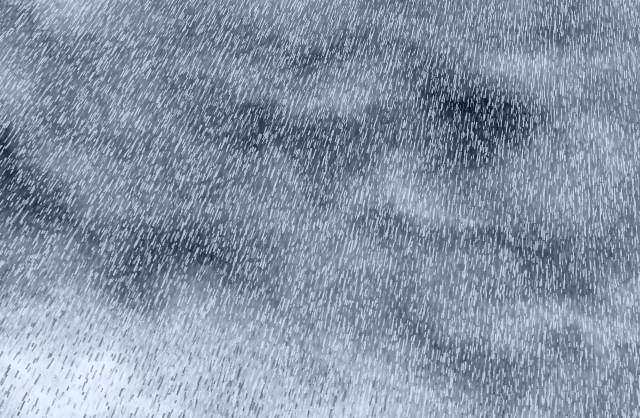
This texture is drawn by a WebGL 2 fragment shader. Its source:

```glsl
#version 300 es
precision highp float;

uniform vec2 u_resolution;
out vec4 fragColor;

vec2 hash2(vec2 cell) {
  vec3 h = fract(cell.xyx * vec3(0.1031, 0.1030, 0.0973));
  h += dot(h, h.yzx + 33.33);
  return fract((h.xx + h.yz) * h.zy);
}

float cornerSlope(vec2 corner, vec2 offset) {
  float angle = 6.2832 * hash2(corner).x;
  return dot(vec2(cos(angle), sin(angle)), offset);
}

float gradientNoise(vec2 p) {
  vec2 i = floor(p), f = p - i;
  vec2 s = f * f * f * (f * (f * 6.0 - 15.0) + 10.0);
  vec2 e = vec2(1.0, 0.0);
  float low = mix(cornerSlope(i, f), cornerSlope(i + e, f - e), s.x);
  float high = mix(cornerSlope(i + e.yx, f - e.yx), cornerSlope(i + e.xx, f - e.xx), s.x);
  return mix(low, high, s.y);
}

float fbm(vec2 p, int octaves) {
  float sum = 0.0, gain = 1.0;
  for (int i = 0; i < octaves; i++) {
    sum += gain * gradientNoise(p);
    p = mat2(1.6, 1.2, -1.2, 1.6) * p + 17.3;
    gain *= 0.5;
  }
  return sum;
}

vec2 rotate(vec2 p, float angle) {
  float c = cos(angle), s = sin(angle);
  return vec2(c * p.x + s * p.y, c * p.y - s * p.x);
}

float softSpot(vec2 p, vec2 centre, vec2 size, float tilt) {
  vec2 d = rotate(p - centre, tilt) / size;
  return exp(-dot(d, d));
}

// Brightness of the pale haze rising from the lower left
float hazeGlow(vec2 p) {
  float edge = 0.43 - 0.19 * p.x;
  float fade = mix(1.0, 0.48, clamp(p.x / 1.5, 0.0, 1.0));
  return fade * (1.0 - smoothstep(edge - 0.33, edge + 0.06, p.y));
}

float cloudTone(vec2 p) {
  vec2 drift = vec2(fbm(p * 4.0 + 3.1, 4), fbm(p * 4.0 + 41.7, 4));
  vec2 q = p + 0.10 * drift;
  float tone = 0.47 + 0.25 * fbm(rotate(q, -0.3) * vec2(2.6, 6.0) + 8.0, 5);

  // Heavy dark banks
  tone -= 0.31 * softSpot(q, vec2(1.13, 0.71), vec2(0.17, 0.10), -0.35);
  tone -= 0.21 * softSpot(q, vec2(0.58, 0.72), vec2(0.34, 0.10), -0.35);
  tone -= 0.26 * softSpot(q, vec2(0.06, 0.57), vec2(0.22, 0.05), -0.60);
  tone -= 0.17 * softSpot(q, vec2(1.32, 0.43), vec2(0.38, 0.06), -0.05);
  tone -= 0.15 * softSpot(q, vec2(0.53, 0.36), vec2(0.26, 0.08), -0.40);

  // Thin lit gaps
  tone += 0.14 * softSpot(q, vec2(0.97, 0.53), vec2(0.24, 0.08), -0.10);
  tone += 0.15 * softSpot(q, vec2(1.48, 0.60), vec2(0.18, 0.12), 0.30);
  tone += 0.10 * softSpot(q, vec2(0.15, 0.95), vec2(0.40, 0.16), -0.30);
  return tone + 0.40 * hazeGlow(p + 0.05 * drift);
}

// One jittered drop per cell: x runs across the fall, y along it
float rainLayer(vec2 fall, vec2 density, float halfWidth, float seed, float pixel) {
  vec2 grid = fall * density + seed * 7.31;
  grid.y += 9.0 * hash2(vec2(floor(grid.x), seed)).x;
  vec2 cell = floor(grid);
  vec2 shape = hash2(cell + seed * 19.0);
  vec2 look = hash2(cell + seed * 19.0 + 71.0);
  vec2 d = grid - cell - vec2(mix(0.25, 0.75, shape.x), 0.5);
  d.x += 0.35 * (look.x - 0.5) * d.y;
  d.y = max(abs(d.y) - mix(0.08, 0.42, shape.y), 0.0);
  float cover = clamp((halfWidth - length(d / density)) / pixel + 0.5, 0.0, 1.0);
  return cover * smoothstep(0.25, 1.0, look.y);
}

float rain(vec2 fall, int layers, float seed, float pixel) {
  float clear = 1.0;
  for (int i = 0; i < layers; i++) {
    float k = float(i);
    vec2 density = vec2(62.0, 25.0) * (1.0 + vec2(0.14, 0.28) * k);
    clear *= 1.0 - rainLayer(fall, density, 0.0016 - 0.0001 * k, seed + k, pixel);
  }
  return 1.0 - clear;
}

void main() {
  float pixel = 1.0 / u_resolution.y;
  vec2 p = gl_FragCoord.xy * pixel;

  // Fan of falling lines spreading from a point above the canvas
  vec2 ray = p - vec2(1.38, 2.6);
  vec2 fall = vec2(2.2 * atan(ray.x, -ray.y) + 5.0, length(ray));

  float glow = hazeGlow(p);
  float tone = cloudTone(p);
  tone += 0.13 * (1.0 - 0.6 * glow) * gradientNoise(fall * vec2(130.0, 45.0));

  // Dark drops over the haze, bright drops everywhere
  tone -= 0.42 * glow * rain(fall, 3, 31.0, pixel);
  tone = mix(tone, 0.93, 0.75 * rain(fall, 6, 2.0, pixel));

  tone = clamp(tone, 0.09, 0.95);
  vec3 tint = vec3(-0.043, 0.0, 0.072);
  fragColor = vec4(clamp(tone + tint, 0.0, 1.0), 1.0);
}
```
